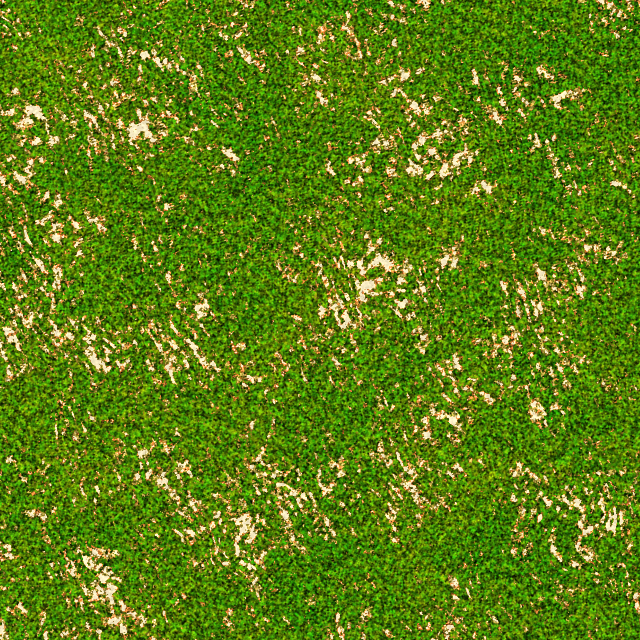
Reproduce this texture procedurally as a Shadertoy shader.

```glsl
#define GRAIN_SCALE 310.0
#define FINE_SCALE 470.0
#define STREAK_SCALE vec2(165.0, 72.0)
#define STREAK_ANGLE 0.5
#define CLUSTER_SCALE 11.0
#define GRASS_CONTRAST 0.98
#define BROWN_LEVEL 0.645
#define TAN_LEVEL 0.68
#define CREAM_LEVEL 0.742

const vec3 BROWN = vec3(0.46, 0.40, 0.11);
const vec3 TAN = vec3(0.72, 0.64, 0.27);
const vec3 CREAM = vec3(0.97, 0.92, 0.76);

float hash(vec2 p) {
    return fract(sin(dot(p, vec2(127.1, 311.7))) * 43758.5453);
}

float noise(vec2 p) {
    vec2 cell = floor(p), f = fract(p);
    f = f * f * (3.0 - 2.0 * f);
    float low = mix(hash(cell), hash(cell + vec2(1, 0)), f.x);
    float high = mix(hash(cell + vec2(0, 1)), hash(cell + vec2(1, 1)), f.x);
    return mix(low, high, f.y);
}

mat2 rotate(float angle) {
    float c = cos(angle), s = sin(angle);
    return mat2(c, -s, s, c);
}

// Short blades: bright and dark specks with drifting hue
vec3 grassColor(vec2 uv, float grain) {
    float drift = noise(uv * 8.0 + 31.0) * 0.5 + noise(uv * 23.0 + 5.0) * 0.5;
    float speckHue = noise(rotate(1.1) * uv * 240.0 + 77.0);
    float light = 0.485 + (grain - 0.5) * GRASS_CONTRAST + (drift - 0.5) * 0.05;
    float redShare = 0.575 + (drift - 0.5) * 0.26 + (speckHue - 0.5) * 0.5;
    return vec3(redShare, 1.0, 0.04) * max(light, 0.03);
}

// Worn ground: loosely clustered slivers, frayed by finer specks
float bareField(vec2 uv, float fine) {
    vec2 warp = vec2(noise(uv * 14.0 + 3.0), noise(uv * 14.0 + 47.0)) - 0.5;
    vec2 leaning = rotate(STREAK_ANGLE) * (uv + warp * 0.05);
    float streak = noise(leaning * STREAK_SCALE + 200.0);
    float cluster = noise(rotate(0.6) * uv * CLUSTER_SCALE + 11.0) * 0.19
                  + noise(rotate(1.3) * uv * CLUSTER_SCALE * 2.7 + 60.0) * 0.18;
    float speck = noise(rotate(0.9) * uv * 200.0 + 400.0);
    return cluster + streak * 0.36 + speck * 0.22 + fine * 0.15;
}

void mainImage(out vec4 fragColor, in vec2 fragCoord) {
    vec2 uv = fragCoord / iResolution.y;
    float fine = noise(rotate(0.35) * uv * FINE_SCALE + 17.0);
    float grain = noise(rotate(0.8) * uv * GRAIN_SCALE) * 0.6 + fine * 0.4;
    float bare = bareField(uv, fine);

    // Soil keeps the grain as shadow, with a few rusty specks
    float shade = 0.5 + grain;
    vec3 rust = vec3(1.25, 0.85, 0.9);
    float rustiness = smoothstep(0.5, 0.8, noise(rotate(0.2) * uv * 220.0 + 90.0));
    vec3 soilTint = mix(vec3(1.0), rust, rustiness) * shade;

    vec3 color = grassColor(uv, grain);
    color = mix(color, BROWN * soilTint, smoothstep(BROWN_LEVEL - 0.02, BROWN_LEVEL + 0.02, bare));
    color = mix(color, TAN * soilTint, smoothstep(TAN_LEVEL - 0.02, TAN_LEVEL + 0.02, bare));
    vec3 pale = CREAM * (0.88 + 0.24 * grain);
    color = mix(color, pale, smoothstep(CREAM_LEVEL - 0.025, CREAM_LEVEL + 0.02, bare));

    fragColor = vec4(clamp(color, 0.0, 1.0), 1.0);
}
```
